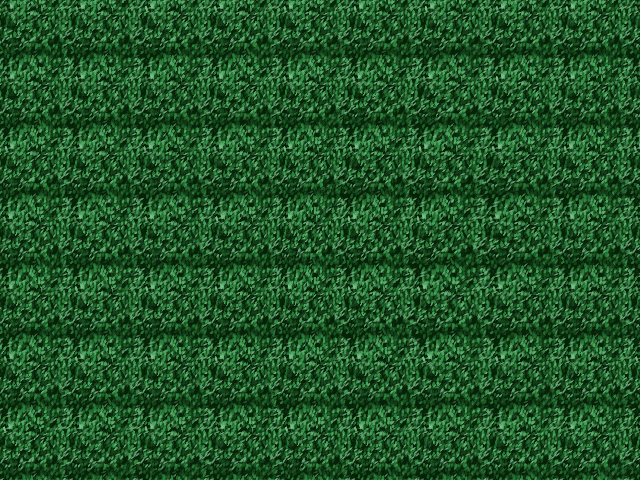
Reproduce this pattern procedurally as a Shadertoy shader.

```glsl
// Dense green turf built from one square tile, about 9.1 across and 6.85 down.
// Periodic cellular noise scatters slanted flecks, banded inside every tile;
// a shallow sideways warp and per-repeat hashes vary the copies.

vec2 hash2(vec2 p) {
    vec3 q = fract(p.xyx * vec3(0.1031, 0.1030, 0.0973));
    q += dot(q, q.yzx + 33.33);
    return fract((q.xx + q.yz) * q.zy);
}

// Nearest fleck on a grid that wraps per tile: x = scaled distance, y = tone.
vec2 fleck(vec2 p, vec2 grid, float slant, vec2 size, float seed) {
    vec2 cell = floor(p * grid);
    vec2 nearest = vec2(9.0, 0.0);
    for (int j = -1; j <= 1; j++)
    for (int i = -1; i <= 1; i++) {
        vec2 id = cell + vec2(i, j);
        vec2 key = mod(id, grid) + seed;
        vec2 jitter = hash2(key);
        vec2 trait = hash2(key + 71.7);
        vec2 d = p - (id + 0.1 + 0.8 * jitter) / grid;
        float a = slant + 0.9 * (trait.x - 0.5);
        vec2 local = vec2(dot(d, vec2(cos(a), -sin(a))), dot(d, vec2(sin(a), cos(a))));
        float dist = length(local / size);
        // Small tone changes from one repeat to the next
        float wear = 0.16 * (hash2(id + seed * 3.0).x - 0.5);
        if (dist < nearest.x) nearest = vec2(dist, clamp(trait.y + wear, 0.0, 1.0));
    }
    return nearest;
}

// Soft band around a height in the tile, wrapping at its edges.
float band(float h, float center, float width) {
    float d = abs(fract(h - center + 0.5) - 0.5) / width;
    return exp(-d * d);
}

vec3 turfColor(float t) {
    vec3 c = mix(vec3(0.02, 0.13, 0.025), vec3(0.07, 0.24, 0.09), smoothstep(0.02, 0.16, t));
    c = mix(c, vec3(0.10, 0.34, 0.14), smoothstep(0.18, 0.36, t));
    c = mix(c, vec3(0.19, 0.49, 0.24), smoothstep(0.38, 0.62, t));
    return mix(c, vec3(0.30, 0.64, 0.37), smoothstep(0.65, 0.95, t));
}

void mainImage(out vec4 fragColor, in vec2 fragCoord) {
    vec2 uv = fragCoord / iResolution.y;
    vec2 p = vec2(uv.x, uv.y - 1.0) * 6.85;
    float pixel = 6.85 / iResolution.y;

    // Shallow relief slides the repeats sideways
    float bulge = 1.0 - smoothstep(0.10, 0.32, length((uv - vec2(0.83, 0.55)) * vec2(1.0, 0.8)));
    p.x += 0.10 * bulge + 0.015 * sin(uv.x * 7.0 + 3.0 * sin(uv.y * 5.0));

    // Light and dark bands, h running from the top of the tile down
    float wave = 0.025 * sin(6.28318 * p.x) + 0.02 * sin(18.85 * p.x + 1.0);
    float h = 1.0 - fract(p.y + wave);
    float tips = band(h, 0.09, 0.09);
    float ridge = band(h, 0.53, 0.07);
    float shade = band(h, 0.74, 0.11);
    float clump = band(p.x, 0.10, 0.13) + 0.55 * band(p.x, 0.62, 0.12);
    float light = 0.95 + 0.25 * tips + 0.12 * ridge - 0.38 * shade + 0.2 * band(h, 0.93, 0.09);
    light *= 0.94 + 0.12 * hash2(floor(p)).x * band(p.x, 0.5, 0.3);

    // Leafy undergrowth with dark gaps
    vec2 leaf = fleck(p, vec2(22.0, 18.0), 0.35, vec2(0.020, 0.034), 3.0);
    float tone = pow(leaf.y, 1.5) * (1.0 - 0.75 * smoothstep(0.45, 1.25, leaf.x));
    vec3 color = turfColor(tone * light);

    // Upright bright tips gathered in clumps
    vec2 tip = fleck(p, vec2(19.0, 10.0), 0.08, vec2(0.017, 0.048), 41.0);
    float soft = clamp(pixel / 0.034, 0.15, 0.6);
    float tipMask = 1.0 - smoothstep(1.0 - soft, 1.0 + soft, tip.x);
    float gather = tips * (0.25 + 0.55 * clump) + 0.28 * band(h, 0.93, 0.10);
    tipMask *= smoothstep(0.72, 0.98, tip.y + 0.55 * gather);
    color = mix(color, mix(vec3(0.19, 0.55, 0.27), vec3(0.56, 0.86, 0.63), tips * min(clump, 1.0)),
                0.85 * tipMask);

    // Thin pale slashes, thickest along the ridge
    vec2 slash = fleck(p, vec2(17.0, 21.0), 0.85, vec2(0.011, 0.034), 83.0);
    soft = clamp(pixel / 0.022, 0.2, 0.7);
    float slashMask = 1.0 - smoothstep(1.0 - soft, 1.0 + soft, slash.x);
    slashMask *= smoothstep(0.60, 0.88, slash.y + 0.22 * ridge + 0.08 * tips - 0.28 * shade);
    color = mix(color, vec3(0.46, 0.71, 0.52), 0.85 * slashMask);

    fragColor = vec4(color, 1.0);
}
```
